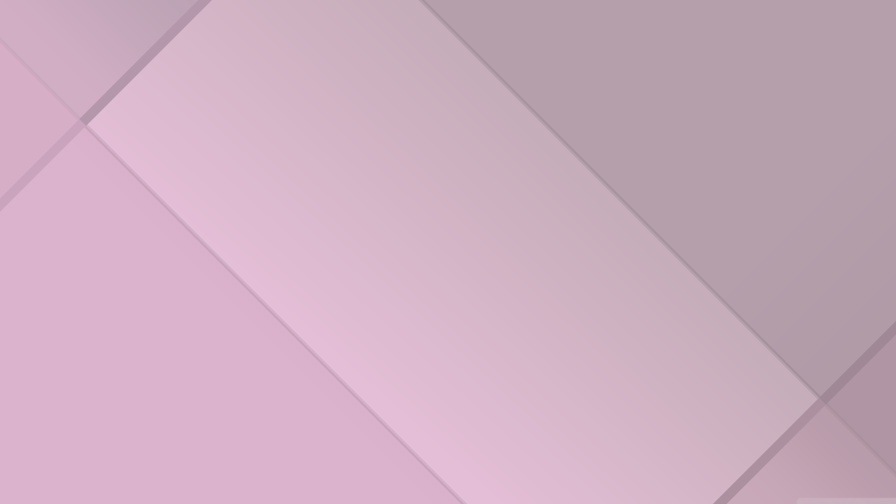
Write a Shadertoy shader that draws this background.

```glsl
// Overlapping mauve paper panels with soft gradients, split by crossing diagonal creases.

// Crease positions along the falling (x + y) and rising (x - y) diagonals
#define FALL_LOW 0.921
#define FALL_HIGH 1.836
#define RISE_LEFT -0.593
#define RISE_RIGHT 1.428
// Crease half widths and shadow reach
#define THIN 0.006
#define THICK 0.0135
#define SHADOW_REACH 0.035
// Panel colours
#define PINK vec3(0.896, 0.747, 0.843)
#define GREY vec3(0.772, 0.676, 0.724)
#define ROSE vec3(0.863, 0.702, 0.802)
#define DUSK vec3(0.708, 0.624, 0.672)

// Antialiased step: 0 before the edge, 1 after it
float side(float coord, float edge, float pixel) {
    return smoothstep(edge - pixel, edge + pixel, coord);
}

// Antialiased stripe centred on a diagonal
float stripe(float coord, float center, float halfWidth, float pixel) {
    return 1.0 - side(abs(coord - center), halfWidth, pixel);
}

// Shadow fading away from a crease
float shadow(float distanceToCrease) {
    return exp(-abs(distanceToCrease) / SHADOW_REACH);
}

float roundedBox(vec2 p, vec2 halfSize, float radius) {
    vec2 q = abs(p) - halfSize + radius;
    return length(max(q, 0.0)) + min(max(q.x, q.y), 0.0) - radius;
}

void mainImage(out vec4 fragColor, in vec2 fragCoord) {
    vec2 p = fragCoord / iResolution.y;
    float pixel = 1.0 / iResolution.y;
    float fall = p.x + p.y;
    float rise = p.x - p.y;

    // Panel masks
    float aboveLow = side(fall, FALL_LOW, pixel);
    float aboveHigh = side(fall, FALL_HIGH, pixel);
    float leftCorner = 1.0 - side(rise, RISE_LEFT, pixel);
    float rightCorner = side(rise, RISE_RIGHT, pixel);

    // Central band: pink to grey across, slightly paler pink toward the bottom
    float across = (fall - FALL_LOW) / (FALL_HIGH - FALL_LOW);
    float tilt = 0.06 * (0.4 - rise) * (1.0 - across);
    vec3 band = mix(PINK, GREY, clamp(across + tilt, 0.0, 1.0));

    // Outer panels
    vec3 lower = ROSE - 0.012 * shadow(fall - FALL_LOW);
    vec3 upper = DUSK - 0.016 * smoothstep(0.9, RISE_RIGHT, rise);

    // Corner panels
    vec3 leftUpper = mix(vec3(0.825, 0.684, 0.770), vec3(0.735, 0.638, 0.706),
                         smoothstep(0.92, 1.42, fall));
    vec3 leftLower = vec3(0.838, 0.688, 0.780);
    vec3 rightLower = mix(vec3(0.785, 0.661, 0.724), vec3(0.724, 0.610, 0.668),
                          smoothstep(1.5, FALL_HIGH, fall));
    vec3 rightUpper = vec3(0.690, 0.588, 0.643);

    band = mix(mix(band, leftUpper, leftCorner), rightLower, rightCorner);
    lower = mix(lower, leftLower, leftCorner);
    upper = mix(upper, rightUpper, rightCorner);
    vec3 color = mix(mix(lower, band, aboveLow), upper, aboveHigh);

    // Thin falling creases, fainter inside the corners
    float fade = 1.0 - 0.5 * max(leftCorner, rightCorner);
    float thin = stripe(fall, FALL_LOW, THIN, pixel)
               + stripe(fall, FALL_HIGH, THIN, pixel);
    color *= 1.0 - 0.075 * fade * thin;

    // Thick rising creases, lighter over the lower panel
    float leftCrease = stripe(rise, RISE_LEFT, THICK, pixel);
    float rightCrease = stripe(rise, RISE_RIGHT, THICK, pixel);
    vec3 leftTone = mix(vec3(0.792, 0.645, 0.737), vec3(0.708, 0.592, 0.669), aboveLow);
    vec3 rightTone = mix(vec3(0.675, 0.566, 0.625), vec3(0.627, 0.532, 0.588), aboveHigh);
    color = mix(color, leftTone, leftCrease);
    color = mix(color, rightTone, rightCrease);

    // Pale tab tucked into the lower right edge
    float right = iResolution.x / iResolution.y;
    float tab = roundedBox(p - vec2(right - 0.09, -0.01), vec2(0.107, 0.022), 0.008);
    color = mix(color, vec3(0.80, 0.71, 0.76), 0.7 * (1.0 - side(tab, 0.0, pixel)));

    fragColor = vec4(color, 1.0);
}
```
